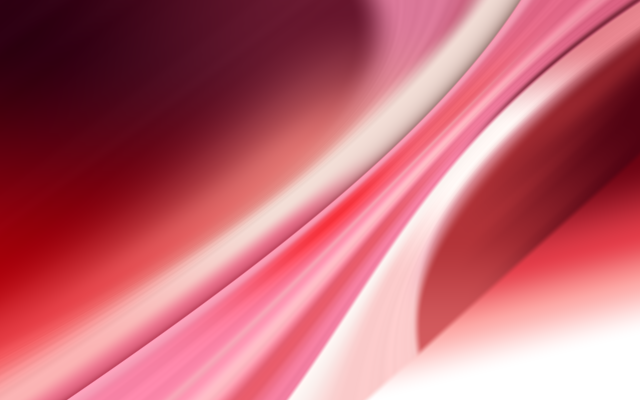
Give the GLSL for this background, as a WebGL 2 fragment shader.

```glsl
#version 300 es
precision highp float;
// Silky crimson, pink and ivory ribbons sweeping diagonally over a soft glow.
uniform vec2 u_resolution;
out vec4 fragColor;

const vec3 IVORY = vec3(0.95, 0.87, 0.84);
const vec3 WHITE = vec3(1.0, 0.97, 0.96);
const vec3 BLUSH = vec3(0.98, 0.79, 0.79);
const vec3 PINK = vec3(0.98, 0.52, 0.66);
const vec3 SALMON = vec3(0.93, 0.50, 0.48);
const vec3 RED = vec3(0.98, 0.20, 0.24);
const vec3 CRIMSON = vec3(0.70, 0.0, 0.04);
const vec3 RUST = vec3(0.70, 0.20, 0.22);
const vec3 MAROON = vec3(0.32, 0.01, 0.07);

float hash(float n) {
  return fract(sin(n * 127.1) * 43758.5453);
}

float noise(float x) {
  float i = floor(x), f = fract(x);
  return mix(hash(i), hash(i + 1.0), f * f * (3.0 - 2.0 * f));
}

// Several octaves of fibres running along a ribbon.
float fibres(float u, float seed) {
  float sum = 0.0, amp = 0.5;
  for (int i = 0; i < 3; i++) {
    sum += amp * (noise(u + seed) - 0.5);
    u *= 2.1;
    amp *= 0.6;
  }
  return sum;
}

// Cubic x(y) through four values evenly spaced from bottom to top.
float curve(vec4 k, float y) {
  float t = 3.0 * y, a = t - 1.0, b = t - 2.0, c = t - 3.0;
  return dot(k, vec4(-a * b * c / 6.0, t * b * c / 2.0, -t * a * c / 2.0, t * a * b / 6.0));
}

float cover(float d, float soft) {
  return smoothstep(-soft, soft, d);
}

float bell(float x, float center, float width) {
  float d = (x - center) / width;
  return exp(-d * d);
}

// Dark left field with a salmon glow hugging the veil.
vec3 leftField(vec2 p, float edge) {
  vec3 top = mix(vec3(0.18, 0.0, 0.07), vec3(0.42, 0.10, 0.19), smoothstep(0.0, 0.85, p.x));
  vec3 col = mix(top, CRIMSON, 1.0 - smoothstep(0.22, 0.92, p.y + 0.1 * p.x));
  float glow = bell(max(edge - p.x, 0.0), 0.0, 0.21) * (1.0 - smoothstep(0.6, 0.98, p.y));
  vec3 tint = mix(vec3(0.93, 0.27, 0.30), SALMON, smoothstep(0.15, 0.6, p.y));
  return mix(col, tint, 0.92 * glow) + 0.05 * fibres((p.y - 0.75 * p.x) * 9.0, 3.0);
}

// Translucent veil that brightens to ivory, then falls into the crease.
vec3 veil(vec2 p, float t, float v, float toCrease) {
  float high = smoothstep(0.6, 0.98, p.y), low = 1.0 - smoothstep(0.1, 0.5, p.y);
  vec3 rim = mix(vec3(0.90, 0.60, 0.57), vec3(0.96, 0.36, 0.38), low);
  rim = mix(rim, vec3(0.86, 0.47, 0.60), high);
  rim = mix(rim, vec3(0.72, 0.27, 0.38), 0.6 * high * bell(t, 0.85, 0.15));
  vec3 core = mix(IVORY, vec3(0.98, 0.70, 0.70), low);
  vec3 col = mix(rim, core, smoothstep(mix(0.15, 0.75, high), 1.0, t));
  col = mix(col, vec3(0.95, 0.47, 0.58), smoothstep(0.15, 0.8, v) * (1.0 - smoothstep(0.42, 0.64, p.y)));
  vec3 shade = mix(vec3(0.66, 0.17, 0.27), vec3(0.52, 0.38, 0.36), smoothstep(0.35, 0.8, p.y));
  return mix(col, shade, 0.8 * exp(-max(toCrease, 0.0) / 0.025)) + 0.10 * fibres(t * 7.0, 11.0);
}

// Central ribbon: pink silk with red, pale and salmon strands.
vec3 silk(float u, float y) {
  float high = smoothstep(0.6, 1.0, y);
  vec3 col = mix(PINK, vec3(0.88, 0.40, 0.53), high);
  col = mix(col, RED, bell(u, 0.22, 0.18) * bell(y, 0.46, 0.20));
  col = mix(col, vec3(0.92, 0.36, 0.39), 0.8 * bell(u, 0.32, 0.22) * bell(y, 0.73, 0.15));
  col = mix(col, BLUSH, 0.75 * bell(u, 0.63, 0.08) * (1.0 - 0.5 * high));
  col = mix(col, BLUSH, 0.5 * bell(u, 0.47, 0.035) * (1.0 - high));
  col = mix(col, vec3(0.92, 0.34, 0.38), 0.8 * bell(u, 0.80, 0.085) * (1.0 - smoothstep(0.4, 0.75, y)));
  col = mix(col, vec3(0.97, 0.65, 0.74), 0.8 * bell(u, 0.04, 0.06));
  col = mix(col, vec3(0.42, 0.12, 0.18), 0.75 * bell(u, 0.95, 0.05) * smoothstep(0.58, 0.85, y));
  return col + 0.16 * fibres(u * 9.0, 23.0);
}

// Pale outer ribbon, turning rosy toward its far ends.
vec3 paleRibbon(float w, float y) {
  vec3 col = mix(WHITE, BLUSH, smoothstep(0.05, 0.4, w) * (1.0 - smoothstep(0.3, 0.55, y)));
  col = mix(col, vec3(0.94, 0.70, 0.77), 0.8 * smoothstep(0.6, 1.0, w) * smoothstep(0.2, 0.4, y));
  col = mix(col, vec3(0.91, 0.52, 0.56), smoothstep(0.68, 0.9, y));
  return col + 0.07 * fibres(w * 6.0, 41.0);
}

// Rust shadow on the right, deepening toward the side.
vec3 rightField(vec2 p) {
  float across = p.y - 0.9 * p.x;
  vec3 col = mix(RUST, MAROON, smoothstep(1.15, 1.62, p.x + 0.12 * fibres(across * 14.0, 7.0)));
  col = mix(col, vec3(0.88, 0.42, 0.43), 0.7 * (1.0 - smoothstep(0.15, 0.42, p.y)));
  return mix(col, RUST, 0.6 * bell(across, -0.56, 0.06) * smoothstep(0.5, 0.75, p.y));
}

// White light in the corner rising through pink into dark red.
vec3 cornerGlow(vec2 p) {
  float h = p.y - 0.25 * (p.x - 1.45);
  vec3 col = mix(vec3(1.0), vec3(0.99, 0.62, 0.61), smoothstep(0.12, 0.29, h));
  col = mix(col, vec3(0.90, 0.24, 0.29), smoothstep(0.25, 0.38, h));
  return mix(col, vec3(0.42, 0.01, 0.07), smoothstep(0.35, 0.57, h));
}

void main() {
  vec2 p = gl_FragCoord.xy / u_resolution.y;
  float rim = curve(vec4(-0.27, 0.37, 0.81, 0.91), p.y);
  float core = curve(vec4(0.02, 0.50, 0.917, 1.23), p.y);
  float crease = curve(vec4(0.167, 0.631, 1.021, 1.302), p.y);
  float line = curve(vec4(0.719, 0.944, 1.204, 1.608), p.y);
  float outer = curve(vec4(1.083, 1.067, 1.296, 1.729), p.y);
  float t = clamp((p.x - rim) / (core - rim), 0.0, 1.0);
  float v = (p.x - core) / (crease - core);
  float u = (p.x - crease) / (line - crease);
  float w = (p.x - line) / (outer - line);

  // Layers from left to right, then the corner light on top.
  vec3 col = leftField(p, rim);
  col = mix(col, veil(p, t, v, crease - p.x), cover(p.x - rim - 0.02, 0.06));
  col = mix(col, silk(u, p.y), cover(p.x - crease, 0.004));
  col = mix(col, paleRibbon(w, p.y), cover(p.x - line, 0.008));
  col = mix(col, rightField(p), cover(p.x - outer, mix(0.012, 0.045, smoothstep(0.2, 0.6, p.y))));
  col = mix(col, cornerGlow(p), cover(0.9 * (p.x - 0.917) - p.y, 0.012));
  fragColor = vec4(clamp(col, 0.0, 1.0), 1.0);
}
```
